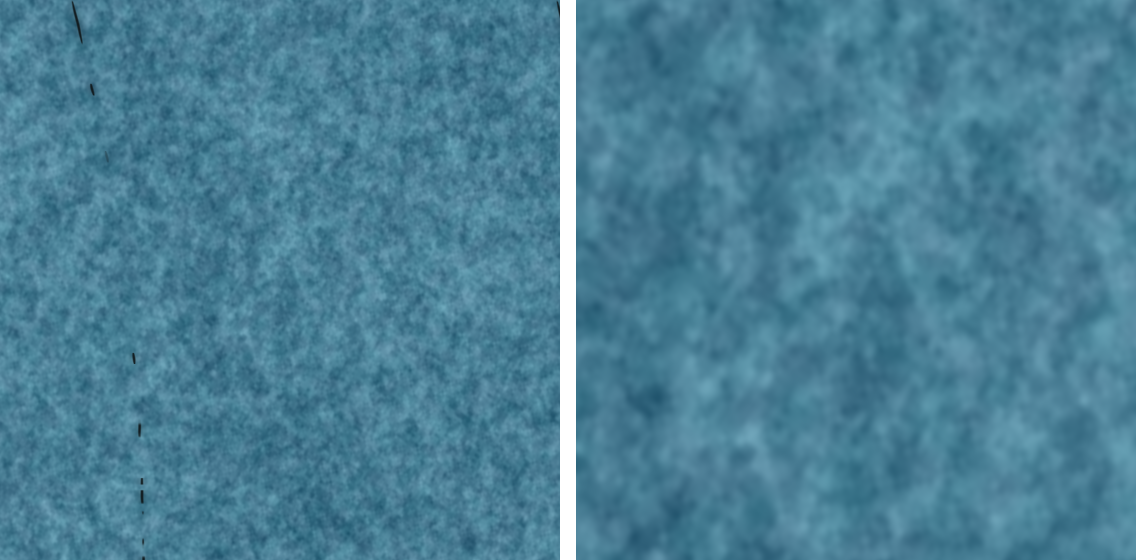
Left: the whole. Right: its middle third, enlarged.
This texture is drawn by a WebGL 2 fragment shader. Its source:

```glsl
#version 300 es
precision highp float;
// Mottled blue felt crossed by thin, broken dark cracks.
// The nap is a sum of rotated value-noise layers, from broad blotches to fine
// fibre grain; the cracks are curved lines cut into repeated dashes.

uniform vec2 u_resolution;
out vec4 fragColor;

float hash(vec2 cell) {
    uvec2 q = uvec2(ivec2(cell));
    uint h = q.x * 1597334677u ^ q.y * 3812015801u;
    h = (h ^ (h >> 15)) * 2246822519u;
    h ^= h >> 13;
    return float(h >> 8) / 16777216.0;
}

// Value noise centred on zero
float noise(vec2 p) {
    vec2 cell = floor(p);
    vec2 f = fract(p);
    f = f * f * (3.0 - 2.0 * f);
    float low = mix(hash(cell), hash(cell + vec2(1, 0)), f.x);
    float high = mix(hash(cell + vec2(0, 1)), hash(cell + vec2(1, 1)), f.x);
    return mix(low, high, f.y) - 0.5;
}

vec2 rotate(vec2 p, float angle) {
    float c = cos(angle), s = sin(angle);
    return vec2(c * p.x - s * p.y, s * p.x + c * p.y);
}

// Broad shading, blotches, tufts, grain and fibre specks
float nap(vec2 p) {
    p.y *= 0.87;
    float sum = 0.20 * noise(rotate(p, 0.4) * 5.0 + 7.0);
    sum += 0.45 * noise(rotate(p, 0.9) * 34.0 + 19.0);
    sum += 0.55 * noise(rotate(p, 0.3) * 64.0 + 43.0);
    sum += 0.50 * noise(rotate(p, 1.2) * 128.0 + 71.0);
    sum += 0.30 * noise(rotate(p, 0.6) * 210.0 + 97.0);
    return sum;
}

// x: crack coverage, y: soft shadow beside it
vec2 cracks(vec2 p, float pixel) {
    // Distance to a bending line, repeated across the canvas
    float bend = 0.256 - 0.128 * p.y * p.y + 0.003 * noise(vec2(5.0, p.y * 45.0));
    float across = abs(mod(p.x - bend + 0.433, 0.866) - 0.433);

    // Dashes fade out in the middle and lengthen towards both ends
    float center = 0.12 * floor(p.y / 0.12 + 0.5);
    float reach = abs(center - 0.58);
    float halfLength = 0.011 + 0.03 * smoothstep(0.25, 0.38, reach);
    float along = abs(p.y - center) / halfLength;
    float strength = smoothstep(0.09, 0.22, reach);

    // The lower dashes are worn through in places
    float wear = smoothstep(-0.15, 0.15, noise(vec2(3.0, p.y * 85.0)));
    strength *= mix(wear, 1.0, smoothstep(0.3, 0.36, p.y));

    float halfWidth = 0.0023 * sqrt(max(1.0 - along * along, 0.0));
    float line = 1.0 - smoothstep(-pixel, pixel, across - halfWidth);
    line *= 1.0 - smoothstep(0.85, 1.0, along);
    float shadow = exp(-across * across / 0.0001 - along * along);
    return vec2(line, shadow) * strength;
}

void main() {
    vec2 p = gl_FragCoord.xy / u_resolution.y;

    // Blue felt with a slight drift between teal and steel
    vec3 color = vec3(0.286, 0.497, 0.585);
    color += 0.22 * nap(p) * vec3(0.97, 1.0, 0.95);
    color += noise(rotate(p, 0.7) * 48.0 + 31.0) * vec3(-0.03, 0.012, 0.0);

    vec2 crack = cracks(p, 1.0 / u_resolution.y);
    color *= 1.0 - 0.12 * crack.y;
    color = mix(color, vec3(0.06, 0.09, 0.10), 0.92 * crack.x);
    fragColor = vec4(color, 1.0);
}
```
